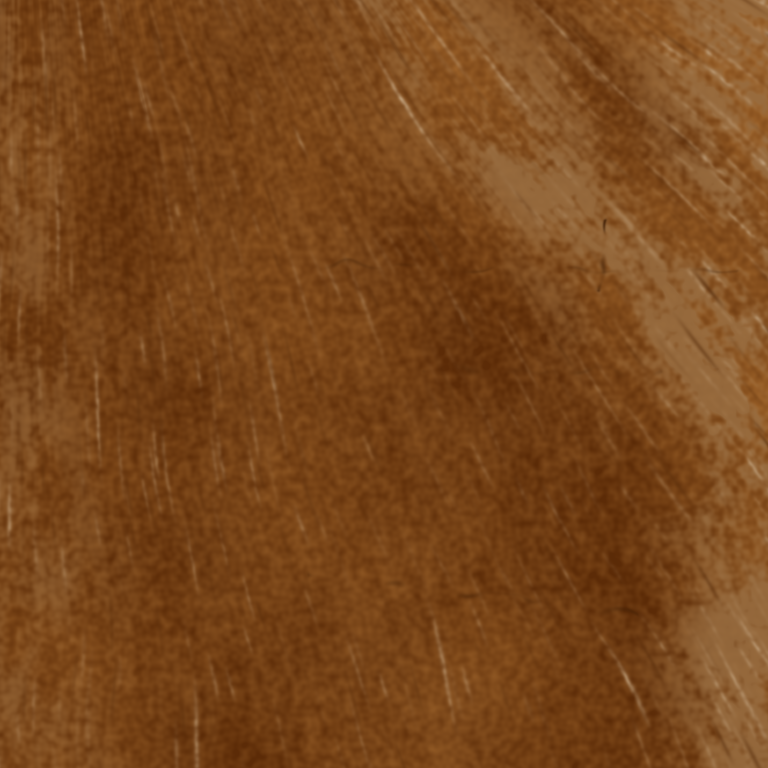
Give the GLSL for this texture, as a WebGL 2 fragment shader.

```glsl
#version 300 es
precision highp float;
// Short chestnut animal coat: fanned hairs, soft mottling, pale sheen and fine creases.
uniform vec2 u_resolution;
out vec4 fragColor;

const vec3 UMBER = vec3(0.385, 0.19, 0.04);
const vec3 AMBER = vec3(0.555, 0.335, 0.13);
const vec3 FAWN = vec3(0.595, 0.43, 0.26);
const vec3 SILVER = vec3(0.76, 0.64, 0.50);
const vec3 CREASE = vec3(0.25, 0.12, 0.02);
const vec2 FAN_ORIGIN = vec2(0.03, 1.62);

vec2 hash2(vec2 p) {
  vec3 q = fract(p.xyx * vec3(0.1031, 0.1030, 0.0973));
  q += dot(q, q.yzx + 33.33);
  return fract((q.xx + q.yz) * q.zy);
}

vec2 gradient(vec2 cell) {
  float a = 6.2832 * hash2(cell).x;
  return vec2(cos(a), sin(a));
}

float gradientNoise(vec2 p) {
  vec2 i = floor(p), f = fract(p);
  vec2 u = f * f * f * (f * (f * 6.0 - 15.0) + 10.0);
  vec2 e = vec2(0.0, 1.0);
  float low = mix(dot(gradient(i), f), dot(gradient(i + e.yx), f - e.yx), u.x);
  float high = mix(dot(gradient(i + e), f - e), dot(gradient(i + 1.0), f - 1.0), u.x);
  return mix(low, high, u.y);
}

float fbm(vec2 p) {
  float sum = 0.0, amp = 1.0;
  for (int i = 0; i < 4; i++) {
    sum += amp * gradientNoise(p);
    p = p * 2.03 + 17.1;
    amp *= 0.5;
  }
  return sum;
}

float band(float x, float centre, float width) {
  float d = (x - centre) / width;
  return exp(-d * d);
}

// Tapered single hairs scattered over a grid in fan space (angle, radius).
float hairs(vec2 fan, vec2 cells, float width, float sparsity, float seed) {
  vec2 g = fan * cells, base = floor(g);
  float sum = 0.0;
  for (int j = -1; j <= 1; j++) {
    for (int i = -1; i <= 1; i++) {
      vec2 cell = base + vec2(i, j);
      vec2 place = hash2(cell + seed), kind = hash2(cell + seed + 61.7);
      vec2 d = g - cell - place;
      float across = abs(d.x + 0.2 * (kind.x - 0.5) * d.y) / cells.x * fan.y;
      float along = abs(d.y) / mix(0.3, 0.9, kind.x);
      float taper = 1.0 - smoothstep(0.1, 1.0, along);
      sum += pow(kind.y, sparsity) * taper * band(across, 0.0, width);
    }
  }
  return min(sum, 1.0);
}

// Wobbling broken dark line from a to b.
float crease(vec2 p, vec2 a, vec2 b, float width) {
  p += 0.016 * vec2(gradientNoise(p * 23.0), gradientNoise(p * 21.0 + 9.0));
  vec2 ab = b - a;
  float t = clamp(dot(p - a, ab) / dot(ab, ab), 0.0, 1.0);
  float broken = smoothstep(-0.2, 0.4, gradientNoise(p * 27.0 + 5.0));
  return broken * band(length(p - a - ab * t), 0.0, width);
}

void main() {
  vec2 p = gl_FragCoord.xy / u_resolution;

  // Hair direction fans out from above the upper left corner.
  vec2 ray = p - FAN_ORIGIN;
  vec2 fan = vec2(atan(ray.x, -ray.y), length(ray));
  fan.x += 0.016 * gradientNoise(p * 4.0 + 3.0);

  // Broad light and shade lying along the coat.
  float flank = smoothstep(0.82, 0.98, p.x + 0.10 * gradientNoise(vec2(p.y * 5.0, 2.0)));
  float ridge = band(fan.x, 0.675, 0.075) * smoothstep(0.15, 0.6, p.y);
  float hollow = band(fan.x, 0.51, 0.08) * smoothstep(0.9, 1.15, fan.y);
  float furrow = band(fan.x, 0.82, 0.035) * smoothstep(0.7, 0.85, p.y);
  float shade = 0.26 * hollow + 0.35 * furrow + 0.2 * band(fan.x, 0.145, 0.06);
  float upper = smoothstep(0.45, 1.0, p.y) * smoothstep(0.1, 0.9, p.x);
  float light = 0.36 * flank + 0.2 * ridge + 0.34 * upper;

  // Fibres follow the fan; fine mottling breaks them up.
  float fibre = gradientNoise(fan * vec2(70.0, 9.0)) + 0.6 * gradientNoise(fan * vec2(140.0, 20.0) + 40.0);
  float grain = gradientNoise(p * 58.0) + gradientNoise(p * 105.0 + 7.0);
  float tone = 0.44 + light - shade + 0.34 * fbm(p * 4.5) + 0.2 * fibre + 0.37 * grain;
  vec3 colour = mix(UMBER, AMBER, clamp(tone, -0.15, 1.3));

  // Greyish sheen in soft patches.
  float patches = smoothstep(-0.4, 0.5, fbm(fan * vec2(14.0, 5.0) + 21.0) + 0.4 * fibre + 0.3 * grain);
  float leftSheen = 0.4 * band(fan.x, 0.0, 0.07);
  float sheen = patches * (0.9 * flank + 0.8 * ridge + leftSheen + 0.25 * upper + 0.06);
  colour = mix(colour, FAWN, clamp(sheen, 0.0, 0.8));

  // Sparse pale hairs everywhere, dense bright ones on the flank.
  float sparse = hairs(fan, vec2(20.0, 8.0), 0.003, 5.0, 3.0);
  float faint = hairs(fan, vec2(42.0, 13.0), 0.003, 3.0, 29.0);
  float dense = hairs(fan, vec2(66.0, 11.0), 0.003, 1.8, 83.0);
  float pale = 0.5 * sparse + 0.25 * faint + dense * (0.95 * flank * patches + 0.25 * ridge);
  colour = mix(colour, SILVER, clamp(pale * (0.9 + 0.8 * grain), 0.0, 0.9));
  float dark = hairs(fan, vec2(44.0, 13.0), 0.003, 3.0, 141.0);
  colour = mix(colour, UMBER * 0.85, dark * (0.3 + 0.4 * flank));

  // Fine skin creases.
  float lines = 0.3 * crease(p, vec2(0.42, 0.655), vec2(0.96, 0.645), 0.0025);
  lines += 0.25 * crease(p, vec2(0.55, 0.52), vec2(0.86, 0.515), 0.003);
  lines += 0.4 * crease(p, vec2(0.40, 0.255), vec2(0.83, 0.20), 0.003);
  lines += 0.8 * crease(p, vec2(0.79, 0.71), vec2(0.782, 0.625), 0.0026);
  colour = mix(colour, CREASE, min(lines, 0.8));

  fragColor = vec4(clamp(colour, 0.0, 1.0), 1.0);
}
```
